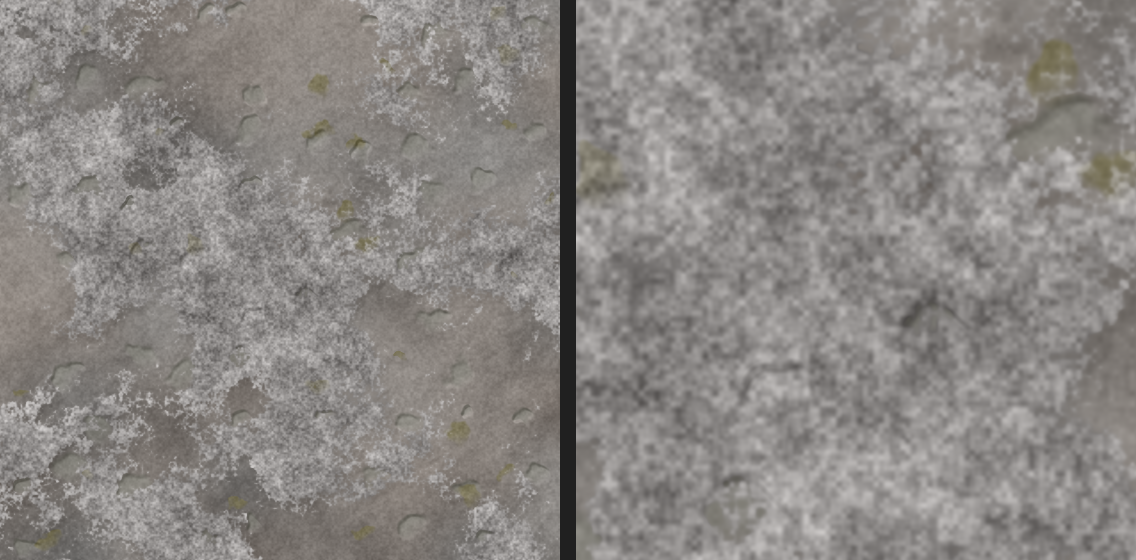
Left: the whole. Right: its middle third, enlarged.
Reproduce this texture procedurally as a Shadertoy shader.

```glsl
// Weathered grey rock: smooth stone, pale grainy crust, shallow pits and specks of moss.
#define CRUST_SCALE 5.5
#define CRUST_LEVEL 0.505
#define GRAIN_SCALE 185.0
#define GRAIN_CONTRAST 0.30
#define PIT_CELLS 10.0
#define PIT_DENSITY 0.50
#define MOSS_CELLS 15.0
#define MOSS_DENSITY 0.10
#define RELIEF_GAIN 0.14
#define RELIEF_STEP 0.006
#define LIGHT_DIR vec2(-0.53, 0.85)

const vec3 STONE_DARK = vec3(0.430, 0.412, 0.397);
const vec3 STONE_PALE = vec3(0.560, 0.540, 0.522);
const vec3 CRUST_GREY = vec3(0.565, 0.553, 0.547);
const vec3 PIT_FLOOR = vec3(0.530, 0.530, 0.495);
const vec3 MOSS_OLIVE = vec3(0.455, 0.430, 0.285);

float hash(vec2 p) {
    vec3 q = fract(p.xyx * 0.1031);
    q += dot(q, q.yzx + 33.33);
    return fract((q.x + q.y) * q.z);
}

float noise(vec2 p) {
    vec2 i = floor(p), f = fract(p);
    f = f * f * (3.0 - 2.0 * f);
    return mix(mix(hash(i), hash(i + vec2(1, 0)), f.x),
               mix(hash(i + vec2(0, 1)), hash(i + vec2(1, 1)), f.x), f.y);
}

// Rotated octaves, normalised to 0..1
float fbm(vec2 p, int octaves) {
    float sum = 0.0, total = 0.0, amp = 0.5;
    for (int i = 0; i < octaves; i++) {
        sum += amp * noise(p);
        total += amp;
        amp *= 0.58;
        p = mat2(1.6, 1.2, -1.2, 1.6) * p + 17.3;
    }
    return sum / total;
}

vec2 warp(vec2 uv, float scale, float amount) {
    return uv + amount * (vec2(fbm(uv * scale + 3.1, 3), fbm(uv * scale + 41.7, 3)) - 0.5);
}

// Scattered hollows, steep on the lit side and fading out on the other
float hollows(vec2 uv, float cells, float density, float seed) {
    vec2 p = uv * cells, cell = floor(p);
    float depth = 0.0;
    for (int y = -1; y <= 1; y++)
    for (int x = -1; x <= 1; x++) {
        vec2 c = cell + vec2(x, y), key = c + seed;
        if (hash(key + 7.0) > density) continue;
        vec2 centre = c + 0.2 + 0.6 * vec2(hash(key), hash(key + 31.0));
        vec2 d = (p - centre) / mix(0.15, 0.38, hash(key + 59.0));
        d.y *= mix(0.9, 1.5, hash(key + 83.0));
        float bowl = 1.0 - smoothstep(0.72, 1.05, length(d));
        depth = max(depth, bowl * smoothstep(-1.1, 0.5, dot(d, LIGHT_DIR)));
    }
    return depth;
}

float pitDepth(vec2 uv) {
    return hollows(warp(uv, 22.0, 0.045), PIT_CELLS, PIT_DENSITY, 113.0);
}

float crustField(vec2 uv) {
    return fbm(warp(uv, 4.0, 0.12) * CRUST_SCALE + 9.0, 6);
}

float height(vec2 uv, float crust, float pit) {
    float plate = smoothstep(-0.07, 0.09, crust - CRUST_LEVEL);
    return 1.1 * fbm(uv * 9.0 + 60.0, 4) + 0.6 * plate - 0.95 * pit;
}

void mainImage(out vec4 fragColor, in vec2 fragCoord) {
    vec2 uv = fragCoord / iResolution.y;
    float crust = crustField(uv), pit = pitDepth(uv);

    // Grain and lacy crust edge
    float grain = 0.6 * noise(uv * GRAIN_SCALE) + 0.4 * noise(uv.yx * GRAIN_SCALE * 1.7 + 5.0) - 0.5;
    float clumps = fbm(uv * 48.0 + 23.0, 3) - 0.5;
    float cover = crust - CRUST_LEVEL + 0.13 * grain + 0.16 * clumps - 0.12 * pit;
    float crustMask = smoothstep(-0.025, 0.055, cover);

    // Smooth stone with broad stains and faint diagonal streaks
    float stain = fbm(warp(uv, 3.0, 0.2) * 4.0 + 80.0, 5);
    vec2 along = vec2(uv.x * 0.8 + uv.y * 0.6, uv.y * 0.8 - uv.x * 0.6);
    float streak = fbm(along * vec2(14.0, 60.0), 3) - 0.5;
    vec3 stone = mix(STONE_DARK, STONE_PALE, smoothstep(0.28, 0.72, stain));
    stone += 0.05 * streak + 0.11 * grain + 0.06 * clumps;
    stone += vec3(0.012, 0.0, -0.008) * (noise(uv * 7.0 + 30.0) - 0.5) * 2.0;
    stone = mix(stone, PIT_FLOOR + 0.07 * grain, 0.65 * pit);

    // Pale speckled crust
    float bloom = fbm(uv * 11.0 + 140.0, 4) - 0.5;
    vec3 crustColor = CRUST_GREY + GRAIN_CONTRAST * grain + 0.24 * clumps + 0.28 * bloom;
    vec3 color = mix(stone, crustColor, crustMask);

    // Moss
    float moss = hollows(warp(uv, 30.0, 0.04), MOSS_CELLS, MOSS_DENSITY, 271.0);
    color = mix(color, MOSS_OLIVE + 0.12 * grain, 0.7 * moss * (1.0 - 0.5 * crustMask));

    // Relief lit from the upper left
    vec2 lit = uv + LIGHT_DIR * RELIEF_STEP;
    float slope = height(uv, crust, pit) - height(lit, crustField(lit), pitDepth(lit));
    color += RELIEF_GAIN * clamp(slope, -1.0, 0.7);

    fragColor = vec4(clamp(color, 0.0, 1.0), 1.0);
}
```
